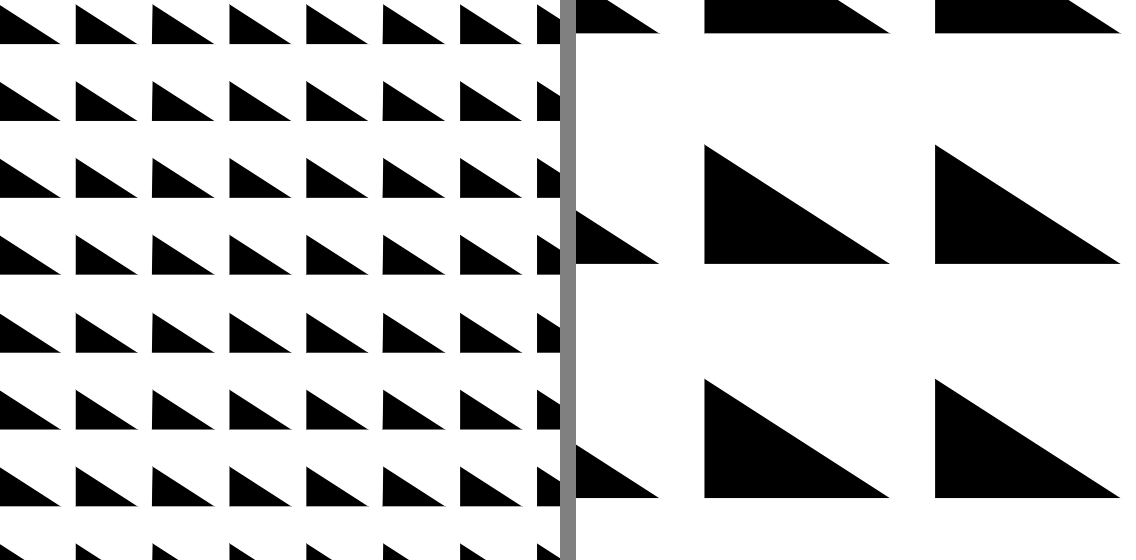
Left, the full canvas; right, a detail of the centre.
Write a WebGL 1 fragment shader that draws this pattern.

```glsl
precision highp float;

uniform vec2 u_resolution;

// Signed distance to a right triangle with its square corner at the origin;
// lean moves the foot of the upright side to the left.
float rightTriangle(vec2 p, vec2 size, float lean) {
  float upright = -p.x - lean * (1.0 - p.y / size.y);
  float slope = dot(p - vec2(size.x, 0.0), normalize(size.yx));
  return max(max(upright, -p.y), slope);
}

void main() {
  float side = min(u_resolution.x, u_resolution.y);
  vec2 uv = gl_FragCoord.xy / side;

  // The lower rows sit slightly below the regular spacing
  uv.y += 0.0022 * (1.0 - step(0.475, uv.y));

  // Repeat with a margin, so each triangle lies wholly inside its cell
  vec2 period = vec2(0.1373, 0.1372);
  vec2 grid = (uv - vec2(-0.0021, 0.098) + 0.015) / period;
  vec2 local = fract(grid) * period - 0.015;

  // Every third column has a faintly leaning upright side
  float lean = 0.0013 * (1.0 - step(0.5, mod(floor(grid.x) + 1.0, 3.0)));

  float dist = rightTriangle(local, vec2(0.1103, 0.071), lean);
  float paper = smoothstep(-0.6, 0.6, dist * side);
  gl_FragColor = vec4(vec3(paper), 1.0);
}
```
